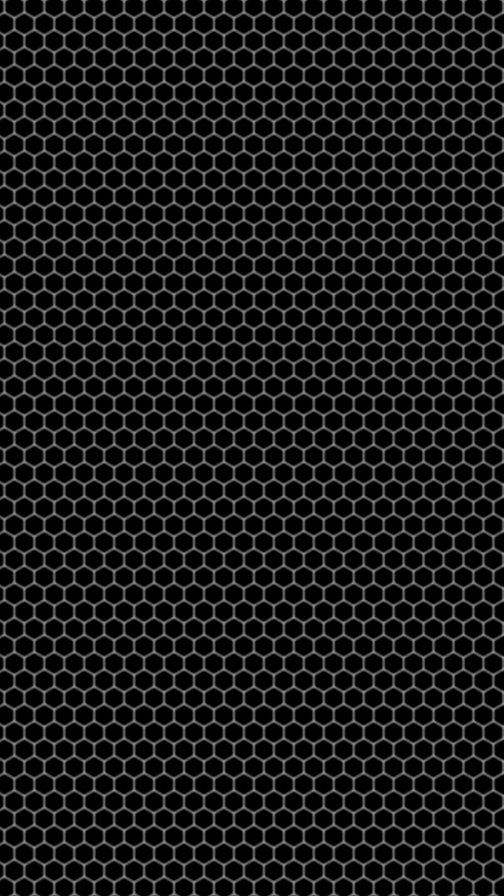
Reproduce this pattern procedurally as a WebGL 2 fragment shader.

```glsl
#version 300 es
precision highp float;
// A honeycomb mesh of thin, soft grey wires on black.
// Two interleaved lattices give the nearest cell centre; distances to the
// cell's sides and corners shade the wires and their brighter joints.

uniform vec2 u_resolution;
out vec4 fragColor;

const float COLUMNS = 25.25;                  // cells across the canvas
const vec2 ANCHOR = vec2(0.0285, 0.0498);     // one cell centre, in canvas widths
const vec2 LATTICE = vec2(1.0, 1.7320508);    // period of each lattice
const float WIRE_REACH = 0.13;                // soft half width, in cells
const float JOINT_REACH = 0.16;
const vec3 BACKGROUND = vec3(0.0);
const vec3 WIRE_GREY = vec3(0.385);
const vec3 JOINT_GREY = vec3(0.17);

// Offset from the nearest centre of a rectangular lattice.
vec2 latticeOffset(vec2 p, vec2 period) {
    return p - period * floor(p / period + 0.5);
}

// Offset from the nearest hexagon centre (upright sides, unit width).
vec2 hexOffset(vec2 p) {
    vec2 a = latticeOffset(p, LATTICE);
    vec2 b = latticeOffset(p - 0.5 * LATTICE, LATTICE);
    return dot(a, a) < dot(b, b) ? a : b;
}

// Distance from inside a cell to its closest side.
float sideDistance(vec2 offset) {
    vec2 q = abs(offset);
    return 0.5 - max(q.x, dot(q, vec2(0.5, 0.8660254)));
}

// Distance from inside a cell to its closest corner.
float cornerDistance(vec2 offset) {
    vec2 q = abs(offset);
    return min(distance(q, vec2(0.0, 0.57735)),
               distance(q, vec2(0.5, 0.288675)));
}

// Smooth falloff from one at zero distance to nothing at the reach.
float glow(float dist, float reach) {
    return 1.0 - smoothstep(0.0, reach, dist);
}

void main() {
    vec2 canvas = gl_FragCoord.xy / u_resolution.x;
    vec2 cell = hexOffset((canvas - ANCHOR) * COLUMNS);
    float pixel = COLUMNS / u_resolution.x;

    // Wires, never narrower than a pixel, then joints on top.
    float wire = glow(sideDistance(cell), max(WIRE_REACH, pixel));
    float joint = glow(cornerDistance(cell), max(JOINT_REACH, pixel));
    vec3 color = BACKGROUND + WIRE_GREY * wire + JOINT_GREY * joint;

    fragColor = vec4(color, 1.0);
}
```
